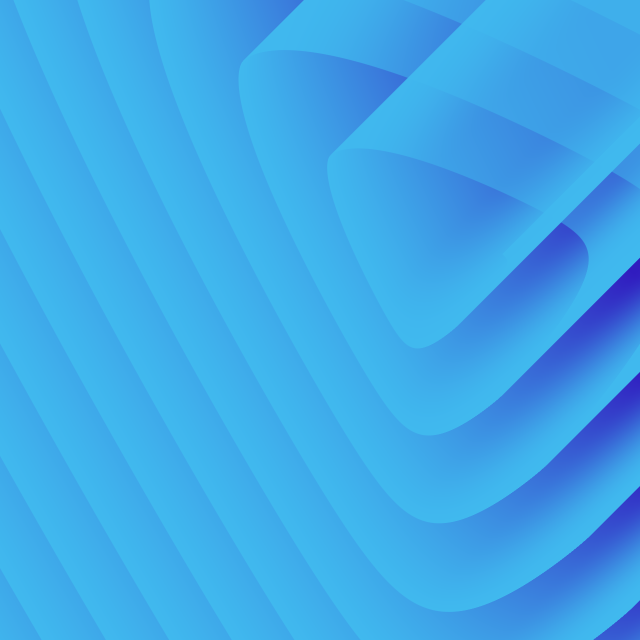
Write a WebGL 1 fragment shader that draws this background.

```glsl
precision highp float;
// Draws a translucent blue spiral ribbon, swept diagonally towards the upper right.

uniform vec2 u_resolution;

const vec3 LIGHT = vec3(0.25, 0.725, 0.935);
const vec3 DEEP = vec3(0.19, 0.11, 0.75);

const int INNER_TURNS = 11;
const int OUTER_TURNS = 6;

// Pairs hold a value for the first turn and its growth per turn.
const vec2 LOW_SIDE = vec2(0.759, -0.284);
const vec2 HIGH_SIDE = vec2(1.224, 0.1784);
const vec2 CORNER = vec2(0.272, 0.013);
const float CORNER_BEND = 0.00117;
const vec2 INNER_DEPTH = vec2(0.199, 0.162);
const vec2 INNER_HOOK = vec2(0.130, 0.111);
const vec2 OUTER_HEIGHT = vec2(0.315, 0.195);

const vec2 TIP_RANGE = vec2(1.182, 1.224);
const float TIP_TOP = 0.388;
const float TIP_DROP = 0.185;
const float TIP_OPACITY = 0.85;

const float SHADE_REACH = 0.73;
const float SHADE_CURVE = 1.25;
const float SHADE_FADE = 0.165;
const float WALL_OPACITY = 0.5;
const float RIM_OPACITY = 0.95;

float perTurn(vec2 pair, float turn) {
  return pair.x + pair.y * turn;
}

float cornerAlong(float turn) {
  return perTurn(CORNER, turn) - CORNER_BEND * turn * turn;
}

// Where the lower left arm ends and the next outer arm arrives.
float hookEnd(float turn) {
  return cornerAlong(turn) - perTurn(INNER_DEPTH, turn) + perTurn(INNER_HOOK, turn);
}

float innerArm(float t, float turn) {
  float hook = exp(-15.0 * pow(1.0 - t, 0.8));
  return cornerAlong(turn) - perTurn(INNER_DEPTH, turn) * pow(t, 0.62)
    + perTurn(INNER_HOOK, turn) * hook;
}

float outerArm(float t, float turn) {
  float top = cornerAlong(turn) + perTurn(OUTER_HEIGHT, turn);
  float fall = top - hookEnd(turn + 1.0);
  return cornerAlong(turn) + perTurn(OUTER_HEIGHT, turn) * pow(t, 0.58)
    - fall * exp(-16.0 * pow(1.0 - t, 0.95));
}

float softStep(float signedDistance, float pixel) {
  return clamp(signedDistance / pixel + 0.5, 0.0, 1.0);
}

float band(float x, float low, float high, float pixel) {
  return softStep(x - low, pixel) * softStep(high - x, pixel);
}

float fraction(float x, float low, float high) {
  return clamp((x - low) / (high - low), 0.00001, 0.99999);
}

// Darkness of the stacked walls, painted from back to front.
float spiralShade(vec2 p, float pixel) {
  float along = p.x + p.y - 1.0;
  float across = p.x - p.y + 1.0;
  float shade = 0.0;

  // Opaque inner faces darken away from their rim.
  for (int i = 0; i < INNER_TURNS; i++) {
    float turn = float(INNER_TURNS - 1 - i);
    float low = perTurn(LOW_SIDE, turn);
    float high = perTurn(HIGH_SIDE, turn);
    float depth = along - innerArm(fraction(across, low, high), turn);
    float wall = pow(clamp(depth / SHADE_REACH, 0.0, 1.0), SHADE_CURVE);
    wall *= smoothstep(0.0, SHADE_FADE, high - across);
    float cover = softStep(depth, pixel) * band(across, low, high, pixel);
    shade = mix(shade, wall, cover);
  }

  // Narrow strip from the free inner end.
  float tipT = fraction(across, TIP_RANGE.x, TIP_RANGE.y);
  float tipDepth = along - TIP_TOP + TIP_DROP * pow(tipT, 5.0);
  float tipCover = softStep(tipDepth, pixel)
    * band(across, TIP_RANGE.x, TIP_RANGE.y, pixel);
  shade *= 1.0 - TIP_OPACITY * tipCover;

  // Translucent outer faces, densest at both silhouettes.
  for (int i = 0; i < OUTER_TURNS; i++) {
    float turn = float(i);
    float low = perTurn(LOW_SIDE, turn);
    float high = perTurn(HIGH_SIDE, turn + 1.0);
    float t = fraction(across, low, high);
    float rim = max(1.0 - smoothstep(0.0, 0.3, t), smoothstep(0.72, 0.97, t));
    float cover = softStep(along - outerArm(t, turn), pixel)
      * band(across, low, high, pixel);
    shade *= 1.0 - cover * mix(WALL_OPACITY, RIM_OPACITY, rim);
  }
  return shade;
}

void main() {
  float pixel = 1.0 / min(u_resolution.x, u_resolution.y);
  float shade = 0.0;
  // Four samples per pixel smooth the steep parts of the curves.
  for (int i = 0; i < 4; i++) {
    vec2 offset = vec2(mod(float(i), 2.0), floor(float(i) / 2.0)) * 0.5 - 0.25;
    shade += 0.25 * spiralShade((gl_FragCoord.xy + offset) / u_resolution, pixel);
  }
  gl_FragColor = vec4(mix(LIGHT, DEEP, shade), 1.0);
}
```
